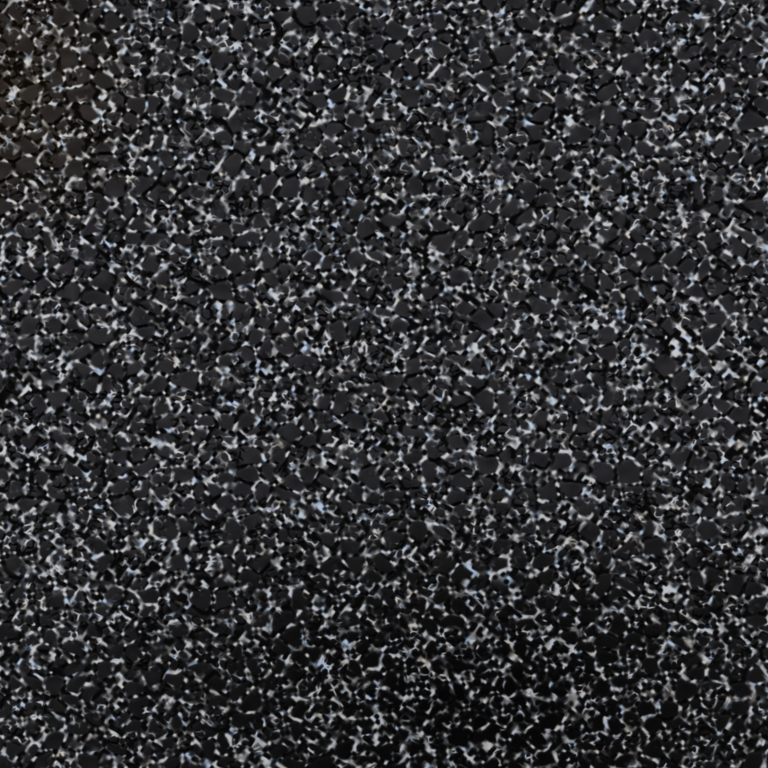
This texture is drawn by a Shadertoy shader. Its source:

```glsl
// Black pebbled leather with fine broken silvery glints along its grooves.

const vec2 PEBBLES = vec2(36.0, 43.0);   // large grains across the canvas
const vec2 CRUMBS = vec2(88.0, 100.0);   // small grains across the canvas
const float GLINTS = 198.0;        // sparkle spots across the canvas
const float WARP = 0.006;          // irregularity of the grain outlines
const float GLINT_GAIN = 0.76;
const float GLINT_POWER = 2.3;
const float RELIEF = 0.030;        // light and shade on the grain lips
const float SOFTNESS = 0.0005;     // radius of the smoothing samples
const vec2 LIGHT_STEP = vec2(-0.0010, 0.0028);

const vec3 PEBBLE = vec3(0.158, 0.153, 0.163);
const vec3 SHADOW = vec3(0.034, 0.033, 0.036);
const vec3 SILVER = vec3(0.97, 0.99, 1.01);
const vec3 BLUE = vec3(0.88, 0.98, 1.11);
const vec3 WARM = vec3(1.02, 0.99, 0.95);
const vec3 BROWN = vec3(0.020, 0.005, -0.020);

const vec2 DARK_CENTER = vec2(0.62, 0.08);
const vec2 DARK_SIZE = vec2(0.40, 0.22);

vec2 hash2(vec2 p) {
    vec3 q = fract(p.xyx * vec3(0.1031, 0.1030, 0.0973));
    q += dot(q, q.yzx + 33.33);
    return fract((q.xx + q.yz) * q.zy);
}

// Two independent channels of smooth value noise, 0 to 1.
vec2 noise2(vec2 p) {
    vec2 i = floor(p), f = fract(p);
    f = f * f * (3.0 - 2.0 * f);
    vec2 low = mix(hash2(i), hash2(i + vec2(1, 0)), f.x);
    vec2 high = mix(hash2(i + vec2(0, 1)), hash2(i + vec2(1, 1)), f.x);
    return mix(low, high, f.y);
}

// Gap between the two nearest cell centres: zero on cell borders.
float cellGap(vec2 p) {
    vec2 cell = floor(p);
    float nearest = 9.0, second = 9.0;
    for (int y = -1; y <= 1; y++)
    for (int x = -1; x <= 1; x++) {
        vec2 c = cell + vec2(x, y);
        float d = length(c + hash2(c) - p);
        second = min(second, max(nearest, d));
        nearest = min(nearest, d);
    }
    return second - nearest;
}

// 1 in the grooves, 0 on the flat tops of the grains.
float grooveMask(vec2 p) {
    p += WARP * (noise2(p * 65.0) - 0.5);
    float coarse = 1.0 - smoothstep(0.06, 0.34, cellGap(p * PEBBLES));
    float fine = 1.0 - smoothstep(0.06, 0.44, cellGap(p * CRUMBS + 31.0));
    float patches = smoothstep(0.32, 0.70, noise2(p * 52.0 + 3.0).x);
    return max(coarse, fine * patches);
}

// Colour of one point, given how well the light reaches it.
vec3 leather(vec2 p, float lit) {
    // Grain tops with soft relief.
    float groove = grooveMask(p);
    float slope = groove - grooveMask(p + LIGHT_STEP);
    float mottle = mix(0.76, 1.16, noise2(p * 75.0 + 11.0).x);
    vec3 top = PEBBLE * lit * mottle;

    // Sparkle spots, on a turned grid so that no axis shows.
    mat2 turn = mat2(0.8, 0.6, -0.6, 0.8);
    vec2 spark = noise2(turn * p * GLINTS + 0.5 * noise2(p * 110.0));
    float glint = pow(smoothstep(0.08, 0.92, spark.x), GLINT_POWER);
    vec2 hue = noise2(p * 110.0 + 19.0);
    vec3 tint = mix(SILVER, BLUE, smoothstep(0.60, 0.90, hue.x));
    tint = mix(tint, WARM, smoothstep(0.65, 0.90, hue.y));
    vec3 bottom = SHADOW + tint * glint * GLINT_GAIN * mix(0.85, 1.0, lit);

    return mix(top, bottom, groove) - RELIEF * slope * mix(0.5, 1.0, lit);
}

void mainImage(out vec4 fragColor, in vec2 fragCoord) {
    vec2 uv = fragCoord / iResolution.xy;
    vec2 p = fragCoord / iResolution.y;

    // Broad falloff of the light towards the bottom.
    vec2 q = (uv - DARK_CENTER) / DARK_SIZE;
    float lit = 1.0 - 0.80 * exp(-dot(q, q));
    lit *= mix(0.70, 1.0, smoothstep(0.0, 0.45, uv.y));

    // Four samples around the point smooth the edges.
    vec3 color = vec3(0.0);
    for (int i = 0; i < 4; i++) {
        vec2 corner = vec2(i & 1, i >> 1) * 2.0 - 1.0;
        color += 0.25 * leather(p + corner * SOFTNESS, lit);
    }

    // Faint brown cast in the upper left.
    color += BROWN * smoothstep(0.25, 0.0, length(uv - vec2(0.0, 0.88)));
    fragColor = vec4(clamp(color, 0.0, 1.0), 1.0);
}
```
